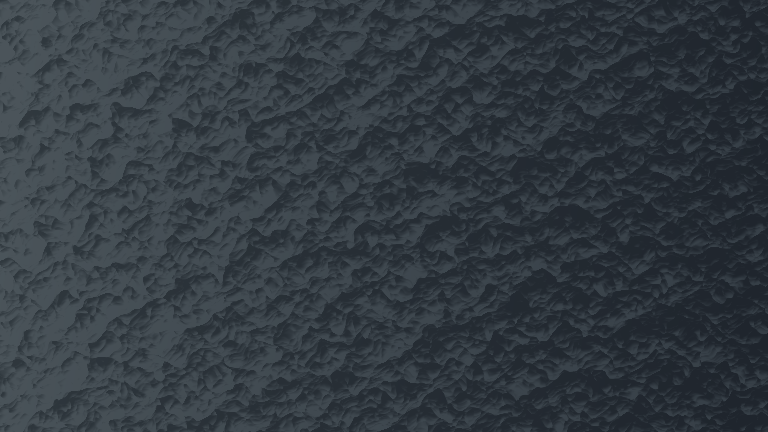
This texture is drawn by a Shadertoy shader. Its source:

```glsl
// Dark open water seen from above, brighter toward the left.
// Layers of cellular bowls meet in sharp, broken crests; their summed slope,
// lit from the left, picks between a shadow tone and a sky-sheen tone.

#define RIPPLE_SCALE 13.0
#define RIPPLE_LAYERS 5
#define RIPPLE_STRETCH 0.64
#define STREAK_ANGLE 0.10
#define WARP_AMOUNT 0.006
#define TONE_SOFTNESS 0.58
#define SHADOW_NEAR vec3(0.190, 0.224, 0.247)
#define SHEEN_NEAR vec3(0.294, 0.331, 0.354)
#define SHADOW_FAR vec3(0.121, 0.145, 0.176)
#define SHEEN_FAR vec3(0.214, 0.249, 0.280)

vec2 hash2(vec2 cell) {
    vec3 a = fract(vec3(cell.xyx) * vec3(0.1031, 0.1030, 0.0973));
    a += dot(a, a.yzx + 33.33);
    return fract((a.xx + a.yz) * a.zy);
}

mat2 rotation(float angle) {
    float c = cos(angle), s = sin(angle);
    return mat2(c, -s, s, c);
}

// Smoothed offset to the nearest cell point: the slope of a bowl-shaped ripple
vec2 bowlSlope(vec2 p, float sharpness) {
    vec2 cell = floor(p);
    vec2 sum = vec2(0.0);
    float total = 0.0;
    for (int y = -1; y <= 1; y++) {
        for (int x = -1; x <= 1; x++) {
            vec2 neighbour = cell + vec2(x, y);
            vec2 offset = neighbour + hash2(neighbour) - p;
            float weight = exp(-sharpness * dot(offset, offset));
            sum += weight * offset;
            total += weight;
        }
    }
    return sum / total;
}

// Layered sines bend the ripples out of straight cell borders
vec2 sineWarp(vec2 p) {
    vec2 a = sin(p.yx * vec2(53.0, 41.0) + 2.0 * sin(p * vec2(23.0, 29.0)));
    vec2 b = sin(p.yx * vec2(121.0, 139.0) + 2.0 * sin(p * 61.0 + 1.3));
    return a + 0.4 * b;
}

// Sum of ripple slopes; coarser layers push the finer ones and break them up
vec2 waterSlope(vec2 p) {
    vec2 slope = vec2(0.0);
    float scale = RIPPLE_SCALE;
    p += WARP_AMOUNT * sineWarp(p);
    for (int i = 0; i < RIPPLE_LAYERS; i++) {
        float layer = float(i);
        float angle = STREAK_ANGLE + 0.5 * sin(layer * 2.4);
        float strength = 0.55 + 0.3 * sin(layer * 0.9);
        vec2 q = rotation(angle) * p;
        q = q * vec2(RIPPLE_STRETCH, 1.0) * scale + 0.55 * slope;
        slope += strength * bowlSlope(q + 37.0 * (layer + 1.0), 36.0 / (1.0 + 0.6 * layer));
        scale *= 1.8;
    }
    return slope;
}

void mainImage(out vec4 fragColor, in vec2 fragCoord) {
    vec2 uv = fragCoord / iResolution.xy;
    vec2 p = fragCoord / iResolution.y;

    // Fade away from the light, slightly tilted across the canvas
    float fade = clamp(uv.x + 0.08 * (0.5 - uv.y), 0.0, 1.0);
    fade = pow(fade, 0.78);

    // Facets turned toward the light catch the sheen
    vec2 lightDir = normalize(mix(vec2(-0.8, 0.7), vec2(0.05, 1.0), fade));
    float facing = dot(waterSlope(p), lightDir);
    float bias = mix(0.44, -0.42, fade);
    float sheen = smoothstep(-TONE_SOFTNESS, TONE_SOFTNESS, facing + bias);

    vec3 shadowColor = mix(SHADOW_NEAR, SHADOW_FAR, fade);
    vec3 sheenColor = mix(SHEEN_NEAR, SHEEN_FAR, fade);
    fragColor = vec4(mix(shadowColor, sheenColor, sheen), 1.0);
}
```
